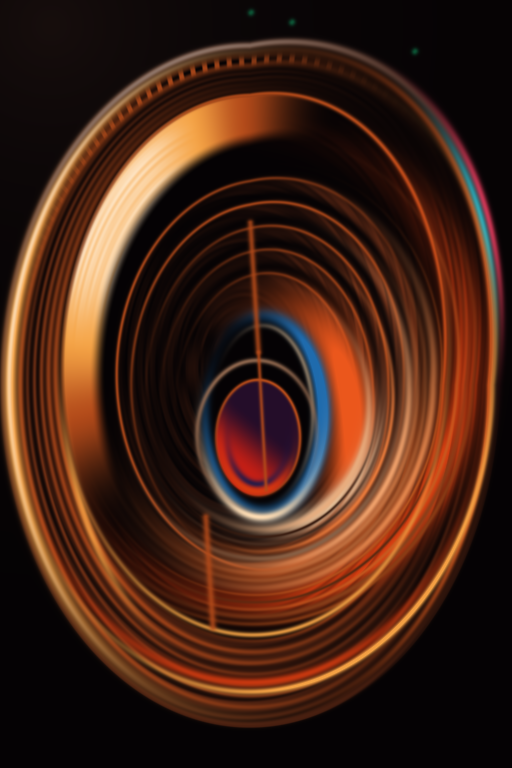
Reproduce this background procedurally as a Shadertoy shader.

```glsl
// Nested tilting rings of copper, gold and blue light around a dark glowing eye.
#define VOID vec3(.018, .008, .014)
#define BROWN vec3(.33, .14, .07)
#define COPPER vec3(.70, .29, .10)
#define EMBER vec3(.84, .23, .06)
#define GOLD vec3(.96, .64, .27)
#define CREAM vec3(.99, .86, .70)
#define BLUE vec3(.12, .42, .68)
#define STREAK_DENSITY 75.
#define RIM_LINES 6
#define INNER_LINES 5
#define FILAMENTS 14
// Ellipses are (centre, radii); the canvas is 1 wide and 1.5 high
const vec4 RIM = vec4(.488, .748, .488, .669);
const vec4 BAND = vec4(.494, .781, .372, .533);
const vec4 HOLLOW = vec4(.527, .768, .337, .463);
const vec4 INNER = vec4(.523, .768, .295, .381);
const vec4 CORE = vec4(.52, .68, .15, .24);
const vec4 IRIS = vec4(.512, .69, .125, .2);
const vec4 EYE = vec4(.504, .645, .082, .113);
vec2 p;   // current point
vec3 col; // colour so far

float hash(vec2 v) {
  vec3 q = fract(v.xyx * .1031);
  q += dot(q, q.yzx + 33.33);
  return fract((q.x + q.y) * q.z);
}
float noise(vec2 v) {
  vec2 i = floor(v), f = fract(v);
  f *= f * (3. - 2. * f);
  return mix(mix(hash(i), hash(i + vec2(1, 0)), f.x),
             mix(hash(i + vec2(0, 1)), hash(i + 1.), f.x), f.y);
}
// Approximate signed distance to an ellipse
float ellipse(vec4 e) {
  vec2 d = p - e.xy + 1e-5;
  float k = length(d / e.zw);
  return k * (k - 1.) / length(d / (e.zw * e.zw));
}
// Light that peaks in one direction, in degrees
float lobe(vec4 e, float degrees, float focus) {
  float a = radians(degrees);
  vec2 n = normalize((p - e.xy) / e.zw + 1e-5);
  return pow(max(.5 + .5 * dot(n, vec2(cos(a), sin(a))), 1e-4), focus);
}
vec4 inset(vec4 e, float amount) { return e - vec4(0, 0, amount, amount); }
void paint(vec3 ink, float amount) { col = mix(col, ink, clamp(amount, 0., 1.)); }
void disc(vec3 ink, vec4 e, float soft) {
  paint(ink, 1. - smoothstep(-soft, soft, ellipse(e)));
}
void arc(vec3 ink, float amount, vec4 e, float width, float degrees, float focus) {
  float d = ellipse(e) / width;
  paint(ink, amount * exp(-d * d) * lobe(e, degrees, focus));
}
void thread(vec3 ink, vec2 a, vec2 b, float width) {
  vec2 d = b - a;
  float r = length(p - a - d * clamp(dot(p - a, d) / dot(d, d), 0., 1.)) / width;
  paint(ink, .8 * exp(-r * r));
}

void mainImage(out vec4 fragColor, in vec2 fragCoord) {
  p = fragCoord / iResolution.x;
  // Backdrop with a warm corner and green sparks
  col = VOID + vec3(.07, .045, .035) * exp(-3. * length(p - vec2(.1, 1.45)));
  for (int i = 0; i < 3; i++) {
    float k = float(i * i);
    vec2 spark = vec2(.49 + .08 * k, 1.475 - .019 * k);
    thread(vec3(.05, .4, .25), spark, spark + .001, .006);
  }
  // Bulge toward the upper right, and brushed streaks
  vec2 offset = p - RIM.xy;
  p -= .45 * offset * max(offset.x, 0.) * max(offset.y, 0.);
  vec2 radial = (p - BAND.xy) / BAND.zw, facing = normalize(radial + 1e-5);
  float streak = noise(vec2(length(radial) * STREAK_DENSITY + facing.x * 3., facing.y * 2.5));
  float sweep = .55 + .6 * streak;
  // Outer shell and its grooves
  float warmth = (.06 + .8 * lobe(RIM, 255., 3.)) * (.1 + streak);
  disc(mix(VOID, BROWN, warmth), RIM, 1. / iResolution.x);
  for (int i = 0; i < RIM_LINES; i++) {
    vec4 groove = mix(inset(RIM, .04), BAND, float(i) / float(RIM_LINES));
    float tint = hash(vec2(i, 3)), turn = 130. + 130. * hash(vec2(i, 7));
    arc(mix(BROWN, COPPER, tint), 1., groove, .003 + .004 * tint, turn, 1.2);
  }
  // Rim lights, stitched top edge and spectral glint
  arc(BROWN, .8, inset(RIM, .006), .006, 180., .3);
  arc(GOLD, 1.1, inset(RIM, .02), .013, 175., 3.5);
  arc(CREAM, .9, inset(RIM, .018), .005, 165., 6.);
  arc(vec3(.55, .45, .4), 1., inset(RIM, .006), .006, 110., 5.);
  arc(COPPER, .9, inset(RIM, .038), .012, 110., 9.);
  float stitch = abs(fract(atan(offset.y, offset.x) * 26.) - .5) * 2.;
  arc(VOID, smoothstep(.2, .6, stitch), inset(RIM, .036), .008, 100., 14.);
  arc(COPPER, 1.2, inset(RIM, .02), .006, 0., 4.);
  arc(vec3(.8, .2, .32), 1., inset(RIM, .001), .006, 28., 45.);
  arc(vec3(.15, .65, .72), 1., inset(RIM, .012), .006, 27., 55.);
  arc(GOLD, 1.2, vec4(.488, .758, .474, .609), .006, 305., 3.);
  arc(EMBER, .9, vec4(.488, .758, .462, .591), .009, 275., 5.);
  // Golden crescent around the hollow
  float light = lobe(BAND, 142., 4.5);
  vec3 metal = mix(VOID, COPPER, smoothstep(.1, .45, light));
  metal = mix(metal, GOLD, smoothstep(.4, .72, light));
  metal = mix(metal, CREAM, smoothstep(.65, .98, light) * sweep);
  disc(metal, BAND, .006);
  disc(VOID, HOLLOW, .016);
  disc(mix(VOID, BROWN, .35 * streak), INNER, .02);
  arc(COPPER, 1., BAND, .004, 40., .6);
  arc(GOLD, .9, vec4(BAND.xy, .375, .6), .008, 210., 40.);
  // Inner thin rings with a sheen on their right
  for (int i = 0; i < INNER_LINES; i++) {
    float t = float(i) / float(INNER_LINES);
    vec4 ring = mix(INNER, CORE, t);
    arc(VOID, 1., inset(ring, -.012), .009, 60., 1.);
    arc(BROWN * 1.3, sweep, inset(ring, .012), .014, 15., 4.);
    arc(COPPER, .9 - .3 * t, ring, .0035, mix(180., 30., min(t * 3., 1.)), .6 + t);
  }
  // Sweeping fire along the lower right
  arc(EMBER, 1.2 * sweep, vec4(BAND.xy, .41, .455), .036, 322., 2.6);
  arc(COPPER, sweep, vec4(.51, .765, .32, .38), .032, 298., 4.);
  arc(vec3(.92, .34, .11), 1.2, vec4(.52, .66, .168, .25), .042, 12., 3.5);
  arc(CREAM * .9, sweep, vec4(.523, .718, .22, .25), .022, 308., 8.);
  for (int i = 0; i < FILAMENTS; i++) {
    float t = float(i) / float(FILAMENTS), h = hash(vec2(i, 21)), w = hash(vec2(i, 5));
    vec4 e = mix(vec4(BAND.xy, .43, .5), vec4(.515, .7, .19, .22), t);
    vec3 ink = mix(mix(BROWN * .5, vec3(.96, .42, .13), h), CREAM, t * w);
    arc(ink, 1., e, .003 + .006 * w, 290. + 40. * h, 4.);
  }
  arc(GOLD, .9, vec4(BAND.xy, .38, .521), .005, 280., 3.);
  // Blue iris, pale lower lip and tan lid
  disc(VOID, inset(IRIS, .004), .01);
  arc(BLUE, 1.4, inset(IRIS, .006), .014, 0., 1.8);
  arc(BLUE * .8, .9, inset(IRIS, .014), .01, 225., 4.);
  arc(CREAM, 1., IRIS, .009, 265., 4.);
  arc(CREAM * .6, .8, inset(IRIS, .026), .005, 35., 3.);
  arc(mix(BROWN, CREAM, .4), .9, vec4(.502, .65, .117, .146), .005, 110., .8);
  // Glowing eye
  vec2 gaze = (p - EYE.xy) / EYE.zw;
  float heat = 1. - smoothstep(-.8, .3, gaze.y + .6 * gaze.x);
  disc(mix(vec3(.14, .05, .16), vec3(.78, .12, .08), heat), EYE, .003);
  arc(vec3(.15, .1, .28), 1., inset(EYE, .022), .008, 260., 3.);
  arc(EMBER, 1., inset(EYE, .008), .008, 260., 3.);
  arc(COPPER, 1., EYE, .0035, 60., .4);
  // Upright copper threads
  thread(COPPER, vec2(.489, 1.065), vec2(.505, .812), .006);
  thread(COPPER, vec2(.505, .812), vec2(.52, .543), .004);
  thread(COPPER, vec2(.402, .49), vec2(.416, .275), .007);
  fragColor = vec4(col, 1);
}
```
